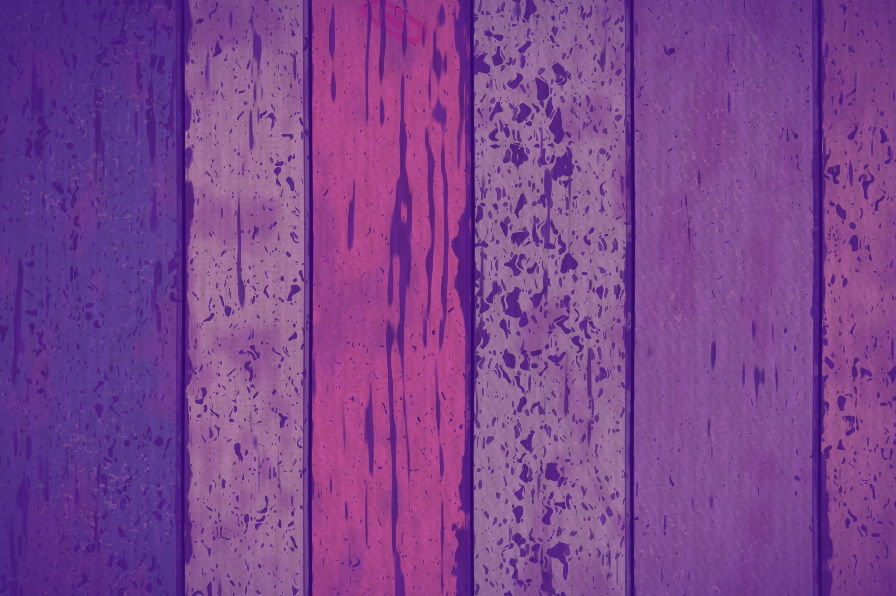
Reproduce this texture procedurally as a WebGL 1 fragment shader.

```glsl
precision highp float;
// Six weathered, painted vertical boards of uneven width with dark seams.
// Each board has its own paint and wear: cellular chips, stretched-noise
// cracks, ragged edges and pale crust, all revealing dark violet wood.
uniform vec2 u_resolution;

const vec3 WOOD = vec3(0.30, 0.10, 0.50);
const vec3 SEAM = vec3(0.20, 0.04, 0.40);
const vec3 CRUST = vec3(0.66, 0.42, 0.61);
const vec3 SHADOW = vec3(0.24, 0.07, 0.47);

struct Board {
  float left, right, seed;
  vec3 paint;
  vec4 wear; // chips, cracks, edge wear (+ left, - right), crust
};

float hash(vec2 p) {
  return fract(sin(dot(p, vec2(127.1, 311.7))) * 43758.545);
}

float noise(vec2 p) {
  vec2 i = floor(p), f = fract(p);
  f = f * f * (3.0 - 2.0 * f);
  return mix(mix(hash(i), hash(i + vec2(1, 0)), f.x),
             mix(hash(i + vec2(0, 1)), hash(i + vec2(1, 1)), f.x), f.y);
}

float layers(vec2 p) {
  return 0.55 * noise(p) + 0.3 * noise(p * 2.1 + 7.3) + 0.15 * noise(p * 4.3 + 3.1);
}

// Cellular flakes: one randomly sized blob per cell, radius scaled by amount.
float chips(vec2 p, float amount) {
  vec2 cell = floor(p);
  float cover = 0.0;
  for (int j = -1; j <= 1; j++) {
    for (int i = -1; i <= 1; i++) {
      vec2 c = cell + vec2(i, j);
      float size = hash(c + 5.7);
      vec2 center = c + vec2(hash(c), hash(c + 19.3));
      float radius = amount * (0.1 + 0.6 * size * size);
      cover = max(cover, smoothstep(0.0, 0.1, radius - length(p - center)));
    }
  }
  return cover;
}

// Long fibres that split the paint, broken up along their length.
float cracks(vec2 p, float amount) {
  float bend = 0.006 * sin(p.y * 7.0 + p.x * 9.0) + 0.003 * sin(p.y * 17.0 + p.x * 21.0);
  float fibre = noise(vec2((p.x + bend) * 85.0, p.y * 3.2));
  float broken = noise(vec2(p.x * 150.0, p.y * 24.0));
  float limit = 0.82 - 0.2 * amount;
  return smoothstep(limit, limit + 0.09, 0.68 * fibre + 0.32 * broken);
}

// Ragged loss of paint at a distance d from a board edge.
float edgeWear(vec2 p, float d, float amount, float seed) {
  float patches = smoothstep(0.35, 0.75, noise(vec2(seed * 3.7, p.y * 4.5 + seed)));
  float ragged = layers(vec2(p.x * 60.0, p.y * 30.0) + seed);
  float reach = (0.008 + amount * (0.012 + 0.05 * patches)) * (0.3 + 1.2 * ragged);
  return smoothstep(-0.002, 0.003, reach - d - 0.004) * smoothstep(0.25, 0.42, ragged);
}

Board boardAt(float x) {
  float edge[7];
  edge[0] = -0.2; edge[1] = 0.307; edge[2] = 0.520; edge[3] = 0.791;
  edge[4] = 1.059; edge[5] = 1.373; edge[6] = 1.75;
  vec3 paint[6];
  paint[0] = vec3(0.36, 0.24, 0.57); paint[1] = vec3(0.64, 0.45, 0.61);
  paint[2] = vec3(0.69, 0.28, 0.55); paint[3] = vec3(0.60, 0.44, 0.61);
  paint[4] = vec3(0.53, 0.32, 0.60); paint[5] = vec3(0.63, 0.35, 0.57);
  vec4 wear[6];
  wear[0] = vec4(0.65, 0.45, -0.15, 0.6); wear[1] = vec4(0.60, 0.45, 0.75, 0.2);
  wear[2] = vec4(0.45, 0.90, -0.50, 0.1); wear[3] = vec4(0.95, 0.50, -0.15, 0.2);
  wear[4] = vec4(0.35, 0.25, -0.20, 0.7); wear[5] = vec4(0.65, 0.35, 0.30, 0.3);
  Board b;
  for (int i = 0; i < 6; i++) {
    if (i == 0 || x >= edge[i])
      b = Board(edge[i], edge[i + 1], float(i) * 13.7 + 2.0, paint[i], wear[i]);
  }
  return b;
}

// Dark gap between boards, with a thin bevel and groove on its left side.
vec3 drawSeam(vec3 color, float fromLeft, float fromRight, float aa) {
  float gap = 1.0 - smoothstep(0.0028 - aa, 0.0028 + aa, min(fromLeft, fromRight));
  float bevel = 1.0 - smoothstep(0.011 - aa, 0.011 + aa, fromRight);
  float groove = 1.0 - smoothstep(0.0005, 0.001 + aa, abs(fromRight - 0.011));
  color = mix(color, mix(color, WOOD, 0.5), bevel);
  color = mix(color, WOOD, 0.7 * groove);
  return mix(color, SEAM, gap);
}

void main() {
  vec2 uv = gl_FragCoord.xy / u_resolution;
  vec2 p = uv * vec2(1.5, 1.0);
  float x = p.x + 0.001 * sin(p.y * 8.0);
  Board b = boardAt(x);
  vec2 q = p + b.seed;

  // Painted surface: broad stains, fine fibres and a reddish knot.
  float stain = layers(q * vec2(14.0, 9.0));
  float fibre = noise(q * vec2(190.0, 14.0));
  float dust = noise(q * 210.0);
  vec3 color = mix(b.paint, vec3(0.50, 0.22, 0.55), 0.5 * smoothstep(0.48, 0.75, stain));
  color *= 0.91 + 0.10 * fibre + 0.08 * dust;
  vec2 k = (p - vec2(0.66, 0.965)) * vec2(17.0, 26.0);
  float knot = length(k + 0.3 * sin(k.yx * 2.0));
  float rings = 0.6 + 0.4 * sin(knot * 12.0);
  color = mix(color, vec3(0.68, 0.13, 0.50), 0.75 * rings * (1.0 - smoothstep(0.6, 1.1, knot)));

  // Wear exposing the wood, itself lightly streaked.
  vec2 warp = vec2(noise(q * 70.0), noise(q * 60.0 + 31.0)) - 0.5;
  float gate = smoothstep(0.28, 0.62, layers(q * vec2(10.0, 5.0) + 4.0));
  float worn = chips(q * vec2(58.0, 32.0) + warp * 1.1, b.wear.x * gate);
  worn = max(worn, 0.8 * chips(q * vec2(115.0, 55.0) + warp, b.wear.x * 0.75));
  worn = max(worn, 0.9 * cracks(q, b.wear.y));
  float fromLeft = x - b.left, fromRight = b.right - x;
  worn = max(worn, edgeWear(p, fromLeft, max(b.wear.z, 0.0), b.seed));
  worn = max(worn, edgeWear(p, fromRight, max(-b.wear.z, 0.0), b.seed + 5.0));
  color = mix(color, WOOD * (0.9 + 0.2 * fibre), 0.88 * worn);

  // Curled, pale paint crust.
  float curl = 1.0 - smoothstep(0.0, 0.045, abs(layers(q * vec2(48.0, 40.0)) - 0.5));
  float crusty = smoothstep(0.42, 0.68, layers(q * 6.0 + 8.0)) * smoothstep(0.35, 0.7, dust);
  color = mix(color, CRUST, b.wear.w * curl * crusty);

  color = drawSeam(color, fromLeft, fromRight, 0.6 / u_resolution.y);
  vec2 c = uv - vec2(0.53, 0.48);
  color = mix(color, SHADOW, 0.6 * smoothstep(0.1, 0.55, dot(c, c)));
  gl_FragColor = vec4(color, 1.0);
}
```
